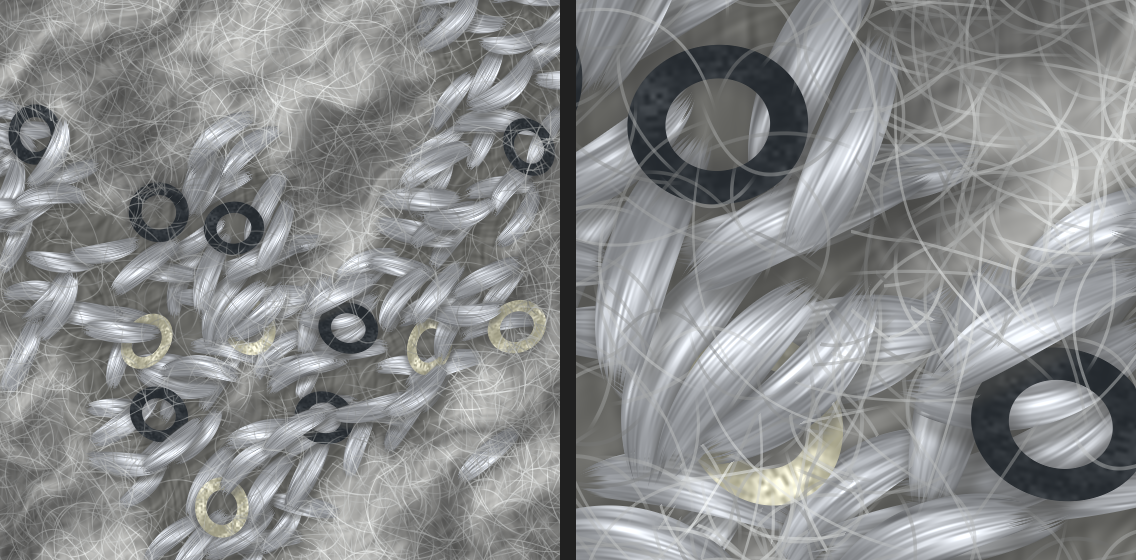
Left, the full canvas; right, a detail of the centre.
A Shadertoy shader for this texture:

```glsl
// Pale fuzzy knit: matted wool crossed by bands of glossy satin yarn with ring sequins.
// Built in layers: noise wool, scattered satin strands, sequins, then many fine curved hairs.
// Every scattered layer is a jittered grid whose neighbouring cells are searched.

float hash(vec2 p) { return fract(sin(dot(p, vec2(127.1, 311.7))) * 43758.5453); }
vec2 hash2(vec2 p) { return vec2(hash(p), hash(p + 17.3)); }

float noise(vec2 p) {
    vec2 i = floor(p), f = fract(p);
    f = f * f * (3.0 - 2.0 * f);
    return mix(mix(hash(i), hash(i + vec2(1, 0)), f.x),
               mix(hash(i + vec2(0, 1)), hash(i + vec2(1, 1)), f.x), f.y);
}

float fbm(vec2 p) {
    float sum = 0.0, amp = 0.53;
    for (int i = 0; i < 4; i++) {
        sum += amp * noise(p);
        p = p * 2.03 + 9.1;
        amp *= 0.5;
    }
    return sum;
}

vec2 rotate(vec2 p, float a) {
    float c = cos(a), s = sin(a);
    return vec2(c * p.x + s * p.y, c * p.y - s * p.x);
}

float segment(vec2 p, vec2 a, vec2 b) {
    vec2 d = b - a;
    return length(p - a - d * clamp(dot(p - a, d) / dot(d, d), 0.0, 1.0));
}

// 1 inside the wandering satin bands, 0 in the wool
float silkMask(vec2 uv) {
    float d = segment(uv, vec2(0.92, 1.0), vec2(0.8, 0.47));
    d = min(d, segment(uv, vec2(0.72, 0.42), vec2(0.4, 0.08)));
    d = min(d, segment(uv, vec2(0.4, 0.08), vec2(0.22, 0.36)));
    d = min(d, segment(uv, vec2(0.22, 0.36), vec2(0.02, 0.68)));
    d = min(d, segment(uv, vec2(0.25, 0.4), vec2(0.4, 0.58)));
    return smoothstep(0.16, 0.08, d + 0.1 * (noise(uv * 9.0) - 0.5));
}

vec4 over(vec4 below, vec3 color, float alpha) {
    return below * (1.0 - alpha) + vec4(color, 1.0) * alpha;
}

// Spindle-shaped bundles of shiny parallel fibres, premultiplied
vec4 strands(vec2 uv, float cells, float seed, float chance, float px) {
    vec2 p = uv * cells;
    vec4 sum = vec4(0.0);
    for (int y = -1; y <= 1; y++)
    for (int x = -1; x <= 1; x++) {
        vec2 id = floor(p) + vec2(x, y);
        vec2 r = hash2(id + seed), s = hash2(id + seed + 41.7);
        vec2 centre = id + r;
        if (s.x > chance * silkMask(centre / cells)) continue;
        vec2 q = rotate(p - centre, 0.55 + 1.5 * (s.y - 0.5));
        q.y += (r.x - 0.5) * 0.7 * (q.x * q.x - 0.2);
        float along = q.x / 0.85;
        float halfWidth = 0.21 * sqrt(max(1.0 - along * along, 0.0));
        float across = q.y / max(halfWidth, 0.03);
        float bundle = noise(vec2(q.x * 1.5, across * 3.5 + along * 2.0) + id * 13.0);
        float fine = noise(vec2(q.x * 3.0, across * 12.0 + along * 3.0) + id * 7.0);
        float fibre = 0.5 * (bundle + fine);
        float glint = (along - 0.9 * (r.y - 0.5) + 0.3 * across) / 0.35;
        float tone = 0.36 + 0.24 * fibre + 0.1 * (1.0 - min(across * across, 1.0))
                   + 0.5 * fibre * exp(-glint * glint);
        float shadow = 0.5 * smoothstep(0.13, 0.0, abs(q.y + 0.05) - halfWidth)
                     * smoothstep(1.0, 0.7, abs(along));
        float cover = clamp((halfWidth - abs(q.y)) / (px * cells) + 0.5, 0.0, 1.0)
                    * smoothstep(1.0, 0.85, abs(along) + 0.2 * fine);
        sum = over(sum, vec3(0.31, 0.31, 0.3), shadow);
        sum = over(sum, tone * vec3(0.98, 1.0, 1.03), cover);
    }
    return sum;
}

// Flat rings, either dark or pale gold, slightly tilted
vec4 sequins(vec2 uv, float cells, float px) {
    vec2 p = uv * cells;
    vec4 sum = vec4(0.0);
    for (int y = -1; y <= 1; y++)
    for (int x = -1; x <= 1; x++) {
        vec2 id = floor(p) + vec2(x, y);
        vec2 r = hash2(id + 5.0), s = hash2(id + 77.0);
        vec2 centre = id + 0.25 + 0.5 * r;
        if (s.x > 0.75 * silkMask(centre / cells)) continue;
        vec2 q = rotate(p - centre, 6.28 * r.x);
        q.y /= mix(0.7, 1.0, r.y);
        float d = abs(length(q) - 0.255) - 0.068;
        float sparkle = noise(q * 45.0) * noise(q * 9.0 + id);
        vec3 dark = vec3(0.14, 0.16, 0.18) + 0.16 * sparkle;
        vec3 gold = vec3(0.6, 0.59, 0.5) + 0.5 * sparkle;
        sum = over(sum, vec3(0.3), 0.35 * smoothstep(0.08, 0.0, d));
        sum = over(sum, s.y < 0.58 ? dark : gold, clamp(0.5 - d / (px * cells), 0.0, 1.0));
    }
    return sum;
}

// Thin tapering arcs: x = coverage, y = brightness of the topmost hair
vec2 hairs(vec2 uv, float cells, float halfWidth, float seed, float density, float px) {
    vec2 p = uv * cells, hit = vec2(0.0);
    for (int y = -1; y <= 1; y++)
    for (int x = -1; x <= 1; x++) {
        vec2 id = floor(p) + vec2(x, y);
        vec2 r = hash2(id + seed), s = hash2(id + seed + 63.1);
        vec2 q = rotate(p - id - r, 0.5 + 3.6 * (s.x - 0.5));
        float bend = 1.7 * (s.y - 0.5);
        float d = abs(q.y - bend * q.x * q.x) / sqrt(1.0 + 4.0 * bend * bend * q.x * q.x) / cells;
        float cover = clamp((halfWidth - d) / px + 0.5, 0.0, 1.0) * min(1.0, 2.0 * halfWidth / px);
        cover *= smoothstep(0.78, 0.45, abs(q.x)) * step(fract(r.x * 7.0 + s.y), density);
        hit = mix(hit, vec2(1.0, fract(r.y * 5.0 + s.x)), cover);
    }
    return vec2(hit.x, hit.y / max(hit.x, 0.001));
}

void mainImage(out vec4 fragColor, in vec2 fragCoord) {
    float px = 1.0 / min(iResolution.x, iResolution.y);
    vec2 uv = fragCoord * px;
    float silk = silkMask(uv);

    // Matted wool: soft slanted clumps with two crossing fibre grains
    vec2 warp = vec2(noise(uv * 11.0), noise(uv * 11.0 + 30.0)) - 0.5;
    vec2 flow = rotate(uv + 0.07 * warp, 0.5);
    float clump = smoothstep(0.22, 0.78, fbm(flow * vec2(7.0, 13.0)));
    float grain = 0.5 * (noise(flow * vec2(25.0, 170.0)) + noise(rotate(flow, 1.1) * vec2(25.0, 150.0)));
    vec3 woolColor = (0.42 + 0.2 * clump + 0.18 * (grain - 0.5)) * vec3(1.0, 1.0, 0.985);
    vec3 col = mix(woolColor, vec3(0.4, 0.4, 0.385) + 0.2 * (grain - 0.5), silk);

    // Satin yarn below and above the sequins
    vec4 layer = strands(uv, 12.0, 3.0, 0.95, px);
    col = col * (1.0 - layer.a) + layer.rgb;
    layer = strands(uv, 10.0, 29.0, 0.8, px);
    col = col * (1.0 - layer.a) + layer.rgb;
    layer = sequins(uv, 6.0, px);
    col = col * (1.0 - layer.a) + layer.rgb;
    layer = strands(uv, 11.0, 57.0, 0.4, px);
    col = col * (1.0 - layer.a) + layer.rgb;

    // Fuzz: from dim short hairs to bright long ones, thinner over the satin
    for (int i = 0; i < 14; i++) {
        float height = float(i) / 13.0;
        vec2 hair = hairs(uv + 0.012 * warp, mix(24.0, 7.0, height), mix(0.0011, 0.0008, height),
                          float(i) * 19.7 + 2.0, mix(1.0, 0.3, silk), px);
        float tone = 0.42 + 0.14 * clump + 0.12 * height + 0.27 * hair.y;
        col = mix(col, tone * vec3(0.99, 1.0, 0.995), hair.x * mix(0.6, 0.45, silk));
    }

    // Broad light and shade over the wool clumps
    col *= mix(0.85 + 0.3 * clump, 1.0, silk);
    fragColor = vec4(clamp(col, 0.0, 1.0), 1.0);
}
```
